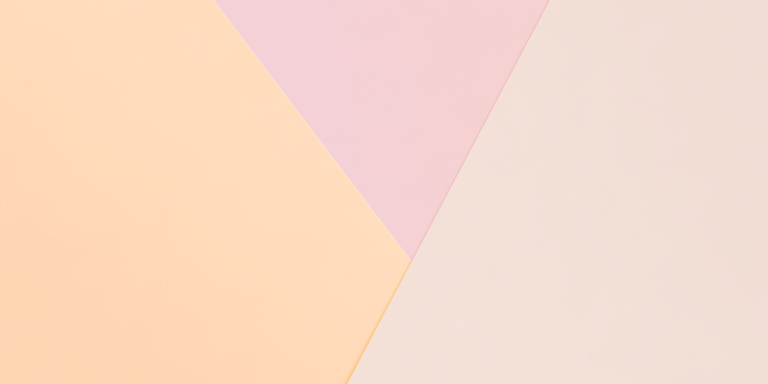
Write a WebGL 1 fragment shader that draws this background.

```glsl
precision highp float;
// Three overlapping sheets of pastel paper: peach at left, pink behind, cream at right.
// Signed distances to two straight edges layer the sheets; soft gradients, thin
// edge shadows, a lit rim and faint value noise give them a paper feel.

uniform vec2 u_resolution;

const vec2 CANVAS = vec2(2.0, 1.0);

// Sheet edges, from their top end to their bottom end
const vec2 PEACH_TOP = vec2(0.557, 1.0);
const vec2 PEACH_TIP = vec2(1.073, 0.318);
const vec2 CREAM_TOP = vec2(1.432, 1.0);
const vec2 CREAM_BOTTOM = vec2(0.904, 0.0);

const vec3 PEACH_LIGHT = vec3(1.0, 0.864, 0.740);
const vec3 PEACH_DEEP = vec3(1.0, 0.836, 0.700);
const vec3 PINK_COOL = vec3(0.957, 0.820, 0.842);
const vec3 PINK_WARM = vec3(0.960, 0.818, 0.818);
const vec3 CREAM_LIGHT = vec3(0.953, 0.882, 0.848);
const vec3 CREAM_DEEP = vec3(0.942, 0.864, 0.830);
const vec3 RIM_LIGHT = vec3(1.0, 0.890, 0.815);
const vec3 PINK_SHADOW = vec3(0.925, 0.730, 0.705);
const vec3 PEACH_SHADOW = vec3(1.0, 0.765, 0.490);

float hash(vec2 p) {
  vec3 q = fract(vec3(p.xyx) * 0.1031);
  q += dot(q, q.yzx + 33.33);
  return fract((q.x + q.y) * q.z);
}

float valueNoise(vec2 p) {
  vec2 cell = floor(p);
  vec2 f = fract(p);
  f = f * f * (3.0 - 2.0 * f);
  float low = mix(hash(cell), hash(cell + vec2(1.0, 0.0)), f.x);
  float high = mix(hash(cell + vec2(0.0, 1.0)), hash(cell + vec2(1.0)), f.x);
  return mix(low, high, f.y);
}

// Signed distance to a downward line, positive on its right
float edgeDistance(vec2 p, vec2 top, vec2 bottom) {
  vec2 along = normalize(bottom - top);
  return dot(p - top, vec2(-along.y, along.x));
}

float coverage(float d, float pixel) {
  return smoothstep(-0.7 * pixel, 0.7 * pixel, d);
}

// Soft band around an edge
float band(float d, float width) {
  return exp(-d * d / (width * width));
}

// Sheet colour blended between two points
vec3 gradient(vec2 p, vec2 from, vec2 to, vec3 start, vec3 end) {
  vec2 axis = to - from;
  return mix(start, end, smoothstep(0.0, 1.0, dot(p - from, axis) / dot(axis, axis)));
}

void main() {
  vec2 p = gl_FragCoord.xy / u_resolution * CANVAS;
  float pixel = 1.0 / min(u_resolution.y, u_resolution.x * 0.5);
  float peachEdge = edgeDistance(p, PEACH_TOP, PEACH_TIP);
  float creamEdge = edgeDistance(p, CREAM_TOP, CREAM_BOTTOM);

  // Paper gradients
  vec3 pink = gradient(p, vec2(0.75, 0.75), vec2(1.35, 0.85), PINK_COOL, PINK_WARM);
  vec3 peach = gradient(p, vec2(0.65, 0.75), vec2(0.1, 0.1), PEACH_LIGHT, PEACH_DEEP);
  vec3 cream = gradient(p, vec2(1.2, 0.4), vec2(2.0, 0.75), CREAM_LIGHT, CREAM_DEEP);

  // Lit rim of the peach sheet, and the shadow cast by the cream sheet
  peach = mix(peach, RIM_LIGHT, 0.75 * band(peachEdge, 0.004));
  float shadowWidth = mix(0.007, 0.0035, smoothstep(0.0, 0.4, p.y));
  float shadow = band(creamEdge, shadowWidth);
  pink = mix(pink, PINK_SHADOW, 0.75 * shadow);
  peach = mix(peach, PEACH_SHADOW, 0.85 * shadow);

  // Stack the sheets from back to front
  vec3 color = mix(peach, pink, coverage(peachEdge, pixel));
  color = mix(color, cream, coverage(creamEdge, pixel));

  // Faint mottling and fibre grain
  float grain = 0.6 * valueNoise(p * 14.0) + 0.4 * valueNoise(p * 110.0) - 0.5;
  gl_FragColor = vec4(color + 0.007 * grain, 1.0);
}
```
